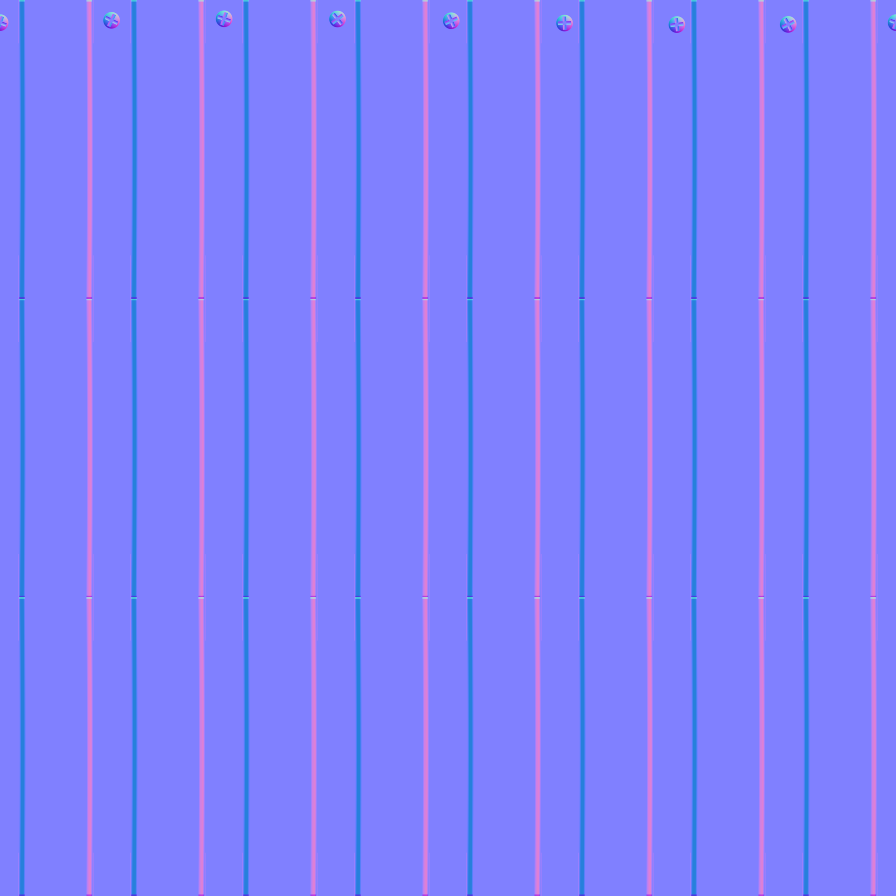
Reproduce this texture map procedurally as a WebGL 2 fragment shader.

```glsl
#version 300 es
precision highp float;
// Tangent-space normal map of ribbed sheet metal: eight panels across, three
// sheets down, with a row of cross-slot screws along the top edge.
// Surface tilt (normal.xy) is summed from parts, then encoded as a colour.

#define PANELS 8.0          // repeats across
#define SHEETS 3.0          // repeats down
#define FALL_X 0.199        // left-facing bevel, in panel widths
#define RISE_X 0.800        // right-facing bevel
#define CORE_HALF 0.0165    // half width of the steep part
#define EDGE_HALF 0.0255    // half width including the soft shoulder
#define SHOULDER_TILT 0.32
#define BOW 0.006           // sideways bend of the bevels along a sheet
#define JOINT 0.014         // height of the notch between sheets
#define SCREW_RADIUS 0.074
#define SLOT_HALF 0.016

uniform vec2 u_resolution;
out vec4 fragColor;

const float PI = 3.14159265;

float hash(float n) { return fract(sin(n * 91.7 + 4.3) * 4375.85); }

// Soft-edged bar of the given half width, centred on zero
float bar(float x, float halfWidth, float aa) {
    return smoothstep(-aa, aa, halfWidth - abs(x));
}

// Sideways tilt of one bevel: gentle shoulders around a steep core
float bevel(float x, float steep, float aa) {
    float core = bar(x, CORE_HALF, aa);
    float edge = bar(x, EDGE_HALF, aa);
    return mix(SHOULDER_TILT * edge, steep, core);
}

// Tilt of a domed head with a crossed slot; the alpha value is its coverage
vec3 screw(vec2 d, float angle, float aa) {
    float r = length(d);
    float c = cos(angle), s = sin(angle);
    mat2 turn = mat2(c, s, -s, c);
    vec2 q = d * turn;
    vec2 tilt = d / SCREW_RADIUS * 0.85;

    // Slot walls lean inward, towards the centre line of each arm
    float reach = SCREW_RADIUS * 0.8;
    float armX = bar(q.y, SLOT_HALF, aa) * bar(q.x, reach, aa);
    float armY = bar(q.x, SLOT_HALF, aa) * bar(q.y, reach, aa);
    vec2 wall = -clamp(q / SLOT_HALF, -1.0, 1.0) * 0.85;
    vec2 slot = turn * (wall * vec2(armY * (1.0 - armX), armX * (1.0 - armY)));
    tilt = mix(tilt, slot, max(armX, armY));
    return vec3(tilt, smoothstep(-aa, aa, SCREW_RADIUS - r));
}

void main() {
    vec2 uv = gl_FragCoord.xy / u_resolution;
    float aa = 0.6 * PANELS / u_resolution.x;
    vec2 p = uv * PANELS;
    float x = fract(p.x);
    float v = fract(uv.y * SHEETS);
    float sheetHeight = PANELS / SHEETS;

    // Paired bevels, slightly bowed between the joints
    float shift = BOW * (sin(PI * v) - 0.5);
    float fallX = x - FALL_X - shift;
    float riseX = x - RISE_X - shift;
    float riseSteep = mix(0.64, 0.74, smoothstep(-0.006, 0.002, riseX));
    vec2 tilt = vec2(bevel(riseX, riseSteep, aa) - bevel(fallX, 0.70, aa), 0.0);

    // Faint creases beside the bevels near the sheet ends
    float endZone = 1.0 - smoothstep(0.143, 0.147, min(v, 1.0 - v));
    float crease = bar(x - FALL_X + 0.033, 0.004, aa)
                 + bar(x - RISE_X - 0.033, 0.004, aa);
    tilt.x += 0.22 * crease * endZone;

    // Notches where the bevels meet a joint: lit top end, shaded bottom end
    float onBevel = max(bar(fallX, EDGE_HALF, aa), bar(riseX, EDGE_HALF, aa));
    float topEnd = 1.0 - smoothstep(JOINT - aa, JOINT + aa, (1.0 - v) * sheetHeight);
    float bottomEnd = 1.0 - smoothstep(JOINT - aa, JOINT + aa, v * sheetHeight);
    tilt.y += onBevel * (0.55 * topEnd - 0.5 * bottomEnd);
    tilt.x *= 1.0 - 0.35 * onBevel * max(topEnd, bottomEnd);

    // Screws sit on the panel boundaries, each a little off line and turned
    float column = floor(p.x + 0.5);
    float id = mod(column, PANELS);
    vec2 centre = vec2(column + 0.020 - 0.024 * cos(0.65 * (id - 1.0)),
                       PANELS - 0.194 - 0.027 * cos(2.0 * PI * (id - 6.4) / PANELS));
    vec3 head = screw(p - centre, (hash(id) - 0.5) * PI * 0.5, aa);
    tilt = mix(tilt, head.xy, head.z);

    // Rebuild the unit normal and encode it
    tilt /= max(1.0, length(tilt) / 0.97);
    vec3 normal = vec3(tilt, sqrt(1.0 - dot(tilt, tilt)));
    fragColor = vec4(0.5 + 0.5 * normal, 1.0);
}
```
